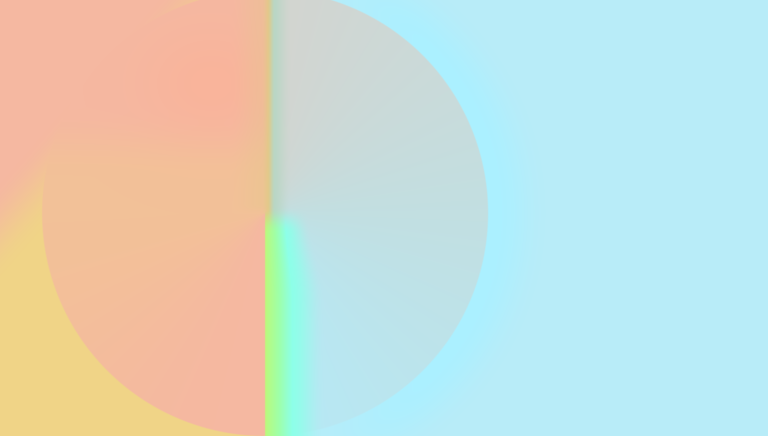
This background is drawn by a Shadertoy shader. Its source:

```glsl
const vec3 PINK = vec3(0.96, 0.72, 0.63);
const vec3 CORAL = vec3(0.98, 0.70, 0.60);
const vec3 APRICOT = vec3(0.95, 0.755, 0.595);
const vec3 YELLOW = vec3(0.94, 0.83, 0.53);
const vec3 SKY = vec3(0.72, 0.925, 0.973);
const vec3 CYAN = vec3(0.67, 0.94, 1.0);
const vec3 GREY = vec3(0.83, 0.83, 0.81);
const vec3 MIST = vec3(0.76, 0.873, 0.882);
const vec3 LIME = vec3(0.73, 0.98, 0.48);
const vec3 MINT = vec3(0.62, 1.0, 0.66);
const vec3 AQUA = vec3(0.55, 1.0, 0.91);
const vec3 OCHRE = vec3(0.88, 0.79, 0.53);
const vec3 SAGE = vec3(0.72, 0.84, 0.77);

// Soft elliptical spot, 1 at its centre
float softSpot(vec2 p, vec2 centre, vec2 size) {
    vec2 d = (p - centre) / size;
    return exp(-dot(d, d));
}

// Three colours spread evenly over t in 0..1
vec3 ramp3(vec3 a, vec3 b, vec3 c, float t) {
    return t < 0.5 ? mix(a, b, t * 2.0) : mix(b, c, t * 2.0 - 1.0);
}

// Pink field with a yellow lower corner
vec3 warmField(vec2 p) {
    float border = 0.17 + 1.15 * (p.x + 1.0);
    float yellow = 1.0 - smoothstep(-0.26, 0.2, p.y - border);
    return mix(PINK, YELLOW, yellow);
}

// Blue field with a brighter halo around the disc
vec3 coolField(vec2 p) {
    float halo = 1.0 - smoothstep(1.03, 1.27, length(p));
    return mix(SKY, CYAN, halo * smoothstep(0.1, 0.75, p.x));
}

// Warm half of the disc: angular sweep below, blurred pink above
vec3 warmDisc(vec2 p, float turn) {
    vec3 sweep = mix(PINK, APRICOT, smoothstep(0.04, 0.5, turn));
    vec3 col = mix(sweep, PINK, smoothstep(0.16, 0.48, p.y));
    col = mix(col, CORAL, 0.8 * softSpot(p, vec2(-0.24, 0.58), vec2(0.3, 0.24)));
    float seamGlow = smoothstep(-0.16, 0.0, p.x) * smoothstep(-0.01, 0.04, p.y);
    return mix(col, OCHRE, 0.3 * seamGlow);
}

// Cool half of the disc: grey at the top, sky at the bottom
vec3 coolDisc(float turn) {
    return ramp3(SKY - vec3(0.01, 0.01, 0.005), MIST, GREY, turn);
}

// Bright lime to aqua band beside the lower seam
vec3 lowerBand(vec3 base, float x, float width) {
    float t = clamp(x / width, 0.0, 1.0);
    vec3 band = ramp3(LIME, MINT, AQUA, min(t * 2.2, 1.0));
    return mix(band, base, smoothstep(0.4, 1.0, t));
}

// Muted ochre to sage band beside the upper seam
vec3 upperBand(vec3 base, float x) {
    vec3 band = mix(OCHRE, SAGE, smoothstep(0.01, 0.045, x));
    return mix(band, base, smoothstep(0.03, 0.12, x));
}

void mainImage(out vec4 fragColor, in vec2 fragCoord) {
    // Disc radius is one unit, its centre the origin
    const float radius = 0.5115;
    vec2 p = (fragCoord / iResolution.y - vec2(0.608, 0.5115)) / radius;
    float pixel = 1.0 / (iResolution.y * radius);
    float turn = atan(abs(p.x), -p.y) / 3.14159;
    float inside = 1.0 - smoothstep(-pixel, pixel, length(p) - 1.0);

    // Both halves, each over its own field
    vec3 warm = mix(warmField(p), warmDisc(p, turn), inside);
    vec3 cool = mix(coolField(p), coolDisc(turn), inside);

    // Colour bands along the seam
    float upper = smoothstep(-0.09, 0.03, p.y);
    float width = mix(0.2, 0.27, smoothstep(0.0, -0.4, p.y));
    cool = mix(lowerBand(cool, p.x, width), upperBand(cool, p.x), upper);

    // Crisp seam below, soft seam above
    float top = smoothstep(-0.015, 0.015, p.y);
    float side = mix(smoothstep(-pixel, pixel, p.x), smoothstep(-0.015, 0.025, p.x), top);
    fragColor = vec4(mix(warm, cool, side), 1.0);
}
```
